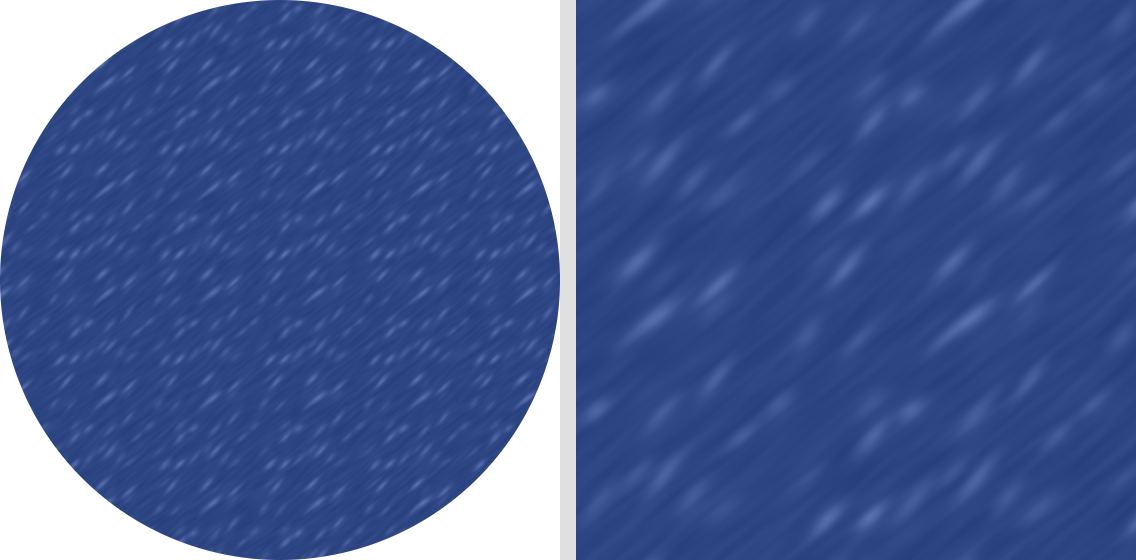
Left, the full canvas; right, a detail of the centre.
Give the GLSL for this texture, as a WebGL 2 fragment shader.

```glsl
#version 300 es
precision highp float;

uniform vec2 u_resolution;
out vec4 fragColor;

const vec3 PAPER = vec3(1.0);
const vec3 DEEP_BLUE = vec3(0.15, 0.245, 0.486);
const vec3 PALE_BLUE = vec3(0.36, 0.455, 0.70);
const float TILE = 0.1875;
const float CELLS = 5.0;

vec2 hash2(vec2 p) {
    vec3 q = fract(p.xyx * vec3(0.1031, 0.1030, 0.0973));
    q += dot(q, q.yzx + 33.33);
    return fract((q.xx + q.yz) * q.zy);
}

vec2 rotate(vec2 p, float angle) {
    float c = cos(angle), s = sin(angle);
    return vec2(c * p.x + s * p.y, c * p.y - s * p.x);
}

float cornerSlope(vec2 corner, vec2 offset) {
    float angle = 6.28319 * hash2(corner).x;
    return dot(vec2(cos(angle), sin(angle)), offset);
}

float gradientNoise(vec2 p) {
    vec2 i = floor(p), f = fract(p);
    vec2 w = f * f * f * (f * (f * 6.0 - 15.0) + 10.0);
    vec2 e = vec2(1.0, 0.0);
    float low = mix(cornerSlope(i, f), cornerSlope(i + e, f - e), w.x);
    float high = mix(cornerSlope(i + e.yx, f - e.yx), cornerSlope(i + 1.0, f - 1.0), w.x);
    return mix(low, high, w.y);
}

// Soft fibres drawn out along one direction
float fibres(vec2 p, float angle, vec2 size) {
    return gradientNoise(rotate(p, angle) / size + 40.0);
}

// Soft elongated glint centred on the origin
float glint(vec2 p, float angle, vec2 size) {
    vec2 q = rotate(p, angle) / size;
    return exp(-dot(q, q));
}

// Jittered glints on a grid that repeats with every tile
float glints(vec2 p, float tile, float cells) {
    float cellSize = tile / cells;
    vec2 home = floor(p / cellSize);
    float sum = 0.0;
    for (int y = -1; y <= 1; y++) {
        for (int x = -1; x <= 1; x++) {
            vec2 cell = home + vec2(x, y);
            vec2 id = mod(cell, cells);
            vec2 jitter = hash2(id + 7.0);
            vec2 shape = hash2(id + 61.0);
            vec2 look = hash2(id + 113.0);
            vec2 centre = (cell + 0.1 + 0.8 * jitter) * cellSize;
            vec2 size = vec2(mix(0.010, 0.017, shape.x), mix(0.0034, 0.0050, shape.y));
            float strength = mix(0.15, 0.78, look.x);
            sum += strength * glint(p - centre, mix(0.66, 0.92, look.y), size);
        }
    }
    return sum;
}

void main() {
    float side = min(u_resolution.x, u_resolution.y);
    vec2 p = (gl_FragCoord.xy - 0.5 * u_resolution) / side + 0.5;

    // Woven surface
    float light = 0.115;
    light += 0.17 * fibres(p, 0.67, vec2(0.060, 0.0090));
    light += 0.10 * fibres(p + 3.1, 0.70, vec2(0.032, 0.0042));
    light += glints(p, TILE, CELLS);
    vec3 cloth = mix(DEEP_BLUE, PALE_BLUE, clamp(light, 0.0, 1.0));

    // Round cut-out
    float edge = length(p - 0.5) - 0.5;
    float inside = clamp(0.5 - edge * side, 0.0, 1.0);
    fragColor = vec4(mix(PAPER, cloth, inside), 1.0);
}
```
